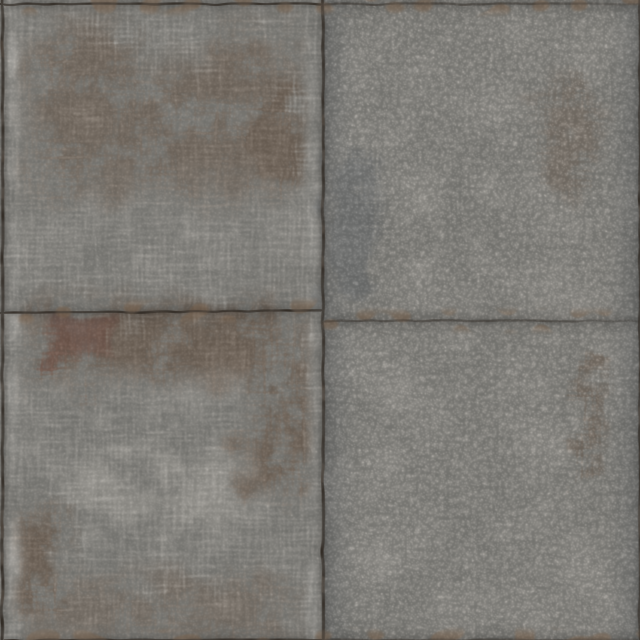
A three.js fragment shader for this texture:

```glsl
varying vec2 vUv;

const vec3 STONE_DARK = vec3(0.41, 0.41, 0.395);
const vec3 STONE_LIGHT = vec3(0.60, 0.59, 0.57);
const vec3 SLATE = vec3(0.40, 0.41, 0.415);
const vec3 RUST = vec3(0.41, 0.36, 0.315);
const vec3 RED_RUST = vec3(0.43, 0.31, 0.27);
const vec3 CHALK = vec3(0.62, 0.61, 0.585);
const vec3 OCHRE = vec3(0.54, 0.43, 0.33);
const vec3 SEAM = vec3(0.20, 0.175, 0.15);

vec2 hash2(vec2 p) {
  vec2 k = vec2(dot(p, vec2(127.1, 311.7)), dot(p, vec2(269.5, 183.3)));
  return fract(sin(k) * 43758.5);
}

// Soft cellular noise, centred near zero
float cellNoise(vec2 p) {
  vec2 cell = floor(p);
  vec2 f = p - cell;
  float sum = 0.0;
  for (int j = -1; j <= 1; j++) {
    for (int i = -1; i <= 1; i++) {
      vec2 o = vec2(float(i), float(j));
      vec2 d = o + hash2(cell + o) - f;
      sum += exp(-8.0 * dot(d, d));
    }
  }
  return sum - 0.39;
}

float layeredNoise(vec2 p) {
  float sum = 0.0;
  float weight = 0.6;
  for (int i = 0; i < 4; i++) {
    sum += weight * cellNoise(p);
    p = mat2(1.6, 1.2, -1.2, 1.6) * p + 7.3;
    weight *= 0.62;
  }
  return sum;
}

// Soft-edged rectangular stain
float stain(vec2 p, vec2 center, vec2 halfSize, float softness) {
  float d = length(max(abs(p - center) - halfSize, 0.0));
  return 1.0 - smoothstep(0.0, softness, d);
}

float seamLine(float d, float halfWidth) {
  return 1.0 - smoothstep(halfWidth * 0.35, halfWidth * 1.6, d);
}

// Fine crossed brush marks
float weave(vec2 p) {
  float lines = sin(p.x * 880.0 + 2.0 * sin(p.y * 37.0))
              + sin(p.y * 830.0 + 2.0 * sin(p.x * 31.0));
  float brush = cellNoise(p * vec2(150.0, 14.0)) + cellNoise(p * vec2(12.0, 150.0));
  return 0.05 * lines + 0.35 * brush;
}

float rustCover(vec2 p) {
  float r = 0.8 * stain(p, vec2(0.25, 0.83), vec2(0.16, 0.08), 0.09);
  r -= 0.65 * stain(p, vec2(0.27, 0.935), vec2(0.03, 0.02), 0.06);
  r = max(r, stain(p, vec2(0.425, 0.79), vec2(0.02, 0.06), 0.04));
  r = max(r, stain(p, vec2(0.26, 0.465), vec2(0.18, 0.025), 0.07));
  r = max(r, stain(p, vec2(0.44, 0.37), vec2(0.025, 0.11), 0.06));
  r = max(r, stain(p, vec2(0.06, 0.12), vec2(0.018, 0.07), 0.045));
  r = max(r, 0.6 * stain(p, vec2(0.25, 0.05), vec2(0.18, 0.02), 0.06));
  r = max(r, 0.55 * stain(p, vec2(0.89, 0.79), vec2(0.02, 0.06), 0.05));
  r = max(r, 0.7 * stain(p, vec2(0.926, 0.36), vec2(0.004, 0.09), 0.025));
  return r;
}

void main() {
  // Two by two slabs with staggered horizontal joints
  float wobble = 0.0015 * cellNoise(vUv * 24.0);
  vec2 p = vUv + wobble;
  float right = step(0.505, p.x);
  float joint = mix(0.511 + 0.008 * p.x, 0.499, right);
  float upper = step(joint, p.y);
  vec2 low = vec2(mix(0.004, 0.505, right), mix(0.0, joint, upper));
  vec2 high = vec2(mix(0.505, 1.0, right), mix(joint, 0.994, upper));
  vec2 edge = min(abs(p - low), abs(high - p));
  float nearest = min(edge.x, edge.y);
  vec2 q = p + vec2(right, upper) * 3.7;

  // Stone mottling: brushed on the left, grainy on the right
  float cloud = layeredNoise(q * 9.0);
  float grain = cellNoise(q * 105.0) + 0.9 * cellNoise(q * 210.0 + 5.0);
  float brushed = weave(q);
  float tone = 0.24 * cloud + grain * mix(0.15, 0.30, right)
             + brushed * mix(0.50, 0.18, right);
  vec3 color = mix(STONE_DARK, STONE_LIGHT, clamp(0.53 + tone, -0.1, 1.2));

  // Ragged patches of slate, chalk and rust
  vec2 ragged = p + 0.03 * vec2(cellNoise(q * 17.0), cellNoise(q * 15.0 + 9.0))
              + 0.02 * brushed;
  float slate = stain(ragged, vec2(0.545, 0.65), vec2(0.015, 0.09), 0.04);
  slate = max(slate, 0.6 * right * (1.0 - smoothstep(0.0, 0.06, edge.x)));
  float chalk = stain(ragged, vec2(0.23, 0.25), vec2(0.09, 0.05), 0.10);
  chalk = max(chalk, 0.6 * stain(ragged, vec2(0.70, 0.66), vec2(0.03, 0.02), 0.07));
  color = mix(color, SLATE + 0.12 * tone, 0.6 * slate);
  color = mix(color, CHALK + 0.18 * tone, 0.4 * chalk * smoothstep(-0.3, 0.3, cloud));
  float rust = rustCover(ragged) * smoothstep(-0.55, 0.15, cloud + 0.6 * brushed);
  rust *= smoothstep(0.006, 0.035, edge.x);
  color = mix(color, RUST + 0.17 * tone, clamp(0.85 * rust, 0.0, 1.0));
  float red = stain(ragged, vec2(0.12, 0.473), vec2(0.035, 0.02), 0.035);
  color = mix(color, RED_RUST + 0.12 * tone, 0.6 * red * (1.0 - upper));

  // Pale rubbed rims and ochre flecks beside the joints
  float rim = smoothstep(0.004, 0.012, edge.x) * (1.0 - smoothstep(0.018, 0.035, edge.x));
  color += 0.045 * rim * (1.0 - right) * (0.8 + 2.0 * cloud);
  float flecks = smoothstep(0.15, 0.5, cellNoise(p * vec2(17.0, 23.0) + 4.0));
  color = mix(color, OCHRE, 0.5 * flecks * (1.0 - smoothstep(0.004, 0.024, edge.y)));

  // Dirt shadow and dark joints
  color *= 1.0 - 0.22 * exp(-nearest * 110.0);
  float fade = 1.0 - 0.45 * right - 0.3 * right * smoothstep(0.82, 0.95, p.x);
  float dark = max(0.85 * seamLine(edge.x, 0.0024), 0.85 * fade * seamLine(edge.y, 0.0018));
  dark *= 0.85 + 0.3 * cellNoise(p * 40.0);
  color = mix(color, mix(SEAM, RUST, 0.4 * flecks), clamp(dark, 0.0, 1.0));

  gl_FragColor = vec4(color, 1.0);
}
```
